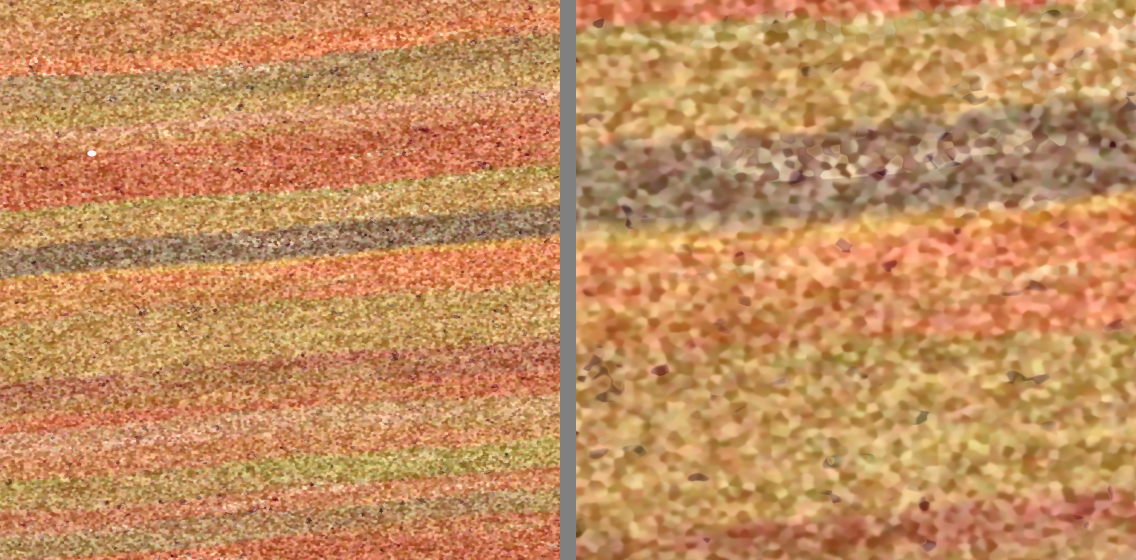
Left: the whole. Right: its middle third, enlarged.
A Shadertoy shader for this texture:

```glsl
// Gently tilted strata of gritty ochre, orange, moss and umber earth.

const float TILT = 0.080;           // rise of the layers across the canvas
const float EDGE_SOFTNESS = 0.007;
const float EDGE_RAGGEDNESS = 0.022;
const float GRAIN_SCALE = 215.0;    // grains across the canvas
const float GRAIN_CONTRAST = 0.40;
const float GRAIN_TINT = 0.06;
const float SPECK_DEPTH = 0.24;
const float STREAK_CONTRAST = 0.09;
const float MOSS_STRENGTH = 0.40;
const float ROSE_STRENGTH = 0.30;
const vec3 MOSS_TINT = vec3(0.72, 0.63, 0.34);
const vec3 ROSE_TINT = vec3(0.75, 0.44, 0.37);
const vec3 CHALK = vec3(0.92, 0.79, 0.67);
const vec2 CHIP_CENTER = vec2(0.164, 0.726);
const vec2 CHIP_RADIUS = vec2(0.009, 0.006);

const int RED = 0, RUST = 1, ORANGE = 2, CORAL = 3, PEACH = 4;
const int OCHRE = 5, MOSS = 6, TAUPE = 7, UMBER = 8, GOLD = 9;
const vec3 PIGMENT[10] = vec3[10](
    vec3(0.80, 0.46, 0.32), vec3(0.73, 0.46, 0.34),
    vec3(0.82, 0.55, 0.37), vec3(0.89, 0.54, 0.36),
    vec3(0.84, 0.61, 0.46), vec3(0.78, 0.60, 0.37),
    vec3(0.73, 0.62, 0.35), vec3(0.72, 0.57, 0.39),
    vec3(0.59, 0.47, 0.36), vec3(0.88, 0.64, 0.35));

// Layers from bottom to top, with the height at which each one ends.
const int LAYERS = 21;
const int STRATUM[LAYERS] = int[LAYERS](
    RED, TAUPE, ORANGE, MOSS, ORANGE, PEACH, RED,
    RUST, OCHRE, CORAL, GOLD, UMBER, OCHRE, MOSS,
    RED, ORANGE, PEACH, OCHRE, TAUPE, CORAL, ORANGE);
const float TOP[LAYERS] = float[LAYERS](
    0.043, 0.090, 0.125, 0.182, 0.221, 0.264, 0.310,
    0.359, 0.463, 0.529, 0.541, 0.596, 0.646, 0.664,
    0.753, 0.781, 0.807, 0.841, 0.898, 0.935, 1.200);

vec3 hash3(ivec2 cell, int seed) {
    uvec3 h = uvec3(ivec3(cell, seed)) * 1664525u + 1013904223u;
    h.x += h.y * h.z; h.y += h.z * h.x; h.z += h.x * h.y;
    h ^= h >> 16u;
    h.x += h.y * h.z; h.y += h.z * h.x; h.z += h.x * h.y;
    return vec3(h >> 8u) / 16777216.0;
}

// Soft cellular noise: random values blended between scattered points.
vec3 cells(vec2 p, float sharpness, int seed) {
    ivec2 base = ivec2(floor(p));
    vec2 f = fract(p);
    vec4 sum = vec4(0.0);
    for (int y = -1; y <= 1; y++)
    for (int x = -1; x <= 1; x++) {
        ivec2 o = ivec2(x, y);
        vec2 d = vec2(o) + hash3(base + o, seed).xy - f;
        float weight = exp(-sharpness * dot(d, d));
        sum += weight * vec4(hash3(base + o, seed + 31), 1.0);
    }
    return sum.rgb / sum.a;
}

vec3 strata(float height) {
    vec3 color = PIGMENT[STRATUM[0]];
    for (int i = 1; i < LAYERS; i++) {
        float edge = TOP[i - 1];
        float above = smoothstep(edge - EDGE_SOFTNESS, edge + EDGE_SOFTNESS, height);
        color = mix(color, PIGMENT[STRATUM[i]], above);
    }
    return color;
}

void mainImage(out vec4 fragColor, in vec2 fragCoord) {
    vec2 uv = fragCoord / iResolution.y;

    // Tilted and slightly wavy bedding coordinates
    vec2 bed = uv;
    bed.y -= TILT * (uv.x - 0.5);
    bed.y += 0.005 * sin(5.0 * uv.x + 7.0 * uv.y) + 0.002 * sin(13.0 * uv.x - 9.0 * uv.y);

    // Noise from broad patches down to single grains
    vec3 patches = cells(bed * vec2(2.6, 19.0) + 3.7, 4.0, 1) - 0.5;
    vec3 streaks = cells(bed * vec2(9.0, 85.0), 3.5, 2) - 0.5;
    vec3 clumps = cells(bed * vec2(80.0, 125.0), 5.0, 3) - 0.5;
    vec3 grains = cells(uv * GRAIN_SCALE * vec2(0.9, 1.1), 4.0, 4) - 0.5;

    // Layers with ragged edges
    float ragged = 0.6 * patches.x + 0.3 * streaks.x + 0.25 * clumps.x;
    vec3 color = strata(bed.y + EDGE_RAGGEDNESS * ragged);

    // Drifts of moss and rose, then streaks along the bedding
    float moss = smoothstep(0.10, 0.36, patches.y + 0.35 * streaks.y);
    float rose = smoothstep(0.12, 0.40, patches.z + 0.35 * streaks.z);
    color = mix(color, MOSS_TINT, MOSS_STRENGTH * moss);
    color = mix(color, ROSE_TINT, ROSE_STRENGTH * rose);
    color += STREAK_CONTRAST * (streaks.x * vec3(1.0, 0.8, 0.7) + 0.3 * streaks.yzx);

    // Chalky flecks within a few streaks
    float chalk = smoothstep(0.22, 0.42, streaks.y - 0.5 * patches.y);
    color = mix(color, CHALK, 0.6 * chalk * smoothstep(-0.1, 0.25, grains.z));

    // Grit and sparse dark specks
    color += GRAIN_CONTRAST * grains.x * vec3(0.85, 0.95, 0.90);
    color += GRAIN_TINT * (grains.yzx + clumps + clumps.y);
    float speck = smoothstep(0.32, 0.45, clumps.z) * smoothstep(-0.1, 0.15, grains.y);
    color -= SPECK_DEPTH * speck * vec3(1.0, 0.85, 0.55);

    // One small white chip
    float chip = length((uv - CHIP_CENTER) / CHIP_RADIUS);
    color = mix(color, vec3(0.97), 1.0 - smoothstep(0.7, 1.1, chip));

    fragColor = vec4(clamp(color, 0.0, 1.0), 1.0);
}
```
